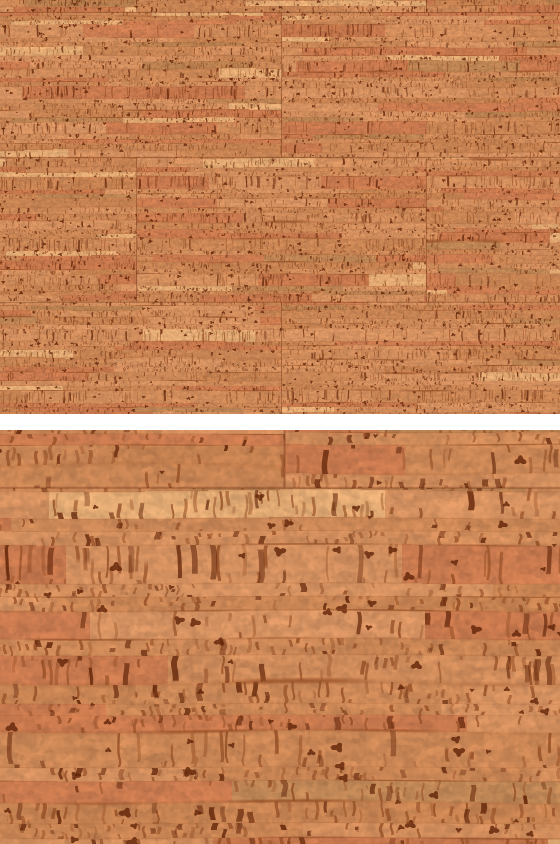
Top: the whole. Bottom: its middle third, enlarged.
Give the GLSL for this texture, as a Shadertoy shader.

```glsl
// Cork strip flooring: staggered planks built from thin uneven horizontal strips.
// Each strip has its own tint, cellular grain and scattered upright dark flecks;
// round pores, dark crevices and faint plank seams finish the surface.

const vec2 PLANK_SIZE = vec2(0.70, 0.35);
const vec2 PLANK_ORIGIN = vec2(0.33, 0.27);
const float STRIPS = 60.0;          // strips per canvas height
const float PIECE_LENGTH = 0.27;    // mean length of one strip piece
const float GRAIN_CONTRAST = 0.17;
const float FINE_FLECKS = 0.46;     // share of cells that hold a fleck
const float BOLD_FLECKS = 0.23;

const vec3 TAN = vec3(0.77, 0.505, 0.315);
const vec3 PEACH = vec3(0.84, 0.575, 0.385);
const vec3 RUSSET = vec3(0.78, 0.455, 0.295);
const vec3 OLIVE = vec3(0.70, 0.50, 0.31);
const vec3 CREAM = vec3(0.91, 0.70, 0.48);
const vec3 BROWN = vec3(0.57, 0.29, 0.13);
const vec3 BARK = vec3(0.38, 0.14, 0.03);

float hash(vec2 p) {
    vec3 q = fract(p.xyx * 0.1031);
    q += dot(q, q.yzx + 33.33);
    return fract((q.x + q.y) * q.z);
}

// Smooth cellular noise: random cell values blended by distance, about -0.5..0.5.
float cellGrain(vec2 p) {
    vec2 base = floor(p);
    float sum = 0.0, total = 0.0;
    for (int j = -1; j <= 1; j++)
    for (int i = -1; i <= 1; i++) {
        vec2 id = base + vec2(i, j);
        vec2 d = id + vec2(hash(id), hash(id + 41.0)) - p;
        float w = exp(-9.0 * dot(d, d));
        sum += w * (hash(id + 87.0) - 0.5);
        total += w;
    }
    return sum / total;
}

// Uneven crowding along a strip, from layered sines.
float clump(float x, float seed) {
    return 1.0 + 0.45 * sin(x * 19.0 + seed) + 0.4 * sin(x * 53.0 + seed * 2.3);
}

// Upright flecks in one strip; "across" runs 0..1 over the strip height.
float flecks(float x, float across, float strip, float cell, float halfWidth, float chance, float px) {
    float cover = 0.0;
    for (int i = -1; i <= 1; i++) {
        float id = floor(x / cell) + float(i);
        vec2 key = vec2(id, strip);
        float pick = hash(key);
        float cx = (id + 0.5 + 0.8 * (hash(key + 31.0) - 0.5)) * cell;
        float bend = 0.0007 * sin(across * 7.0 + pick * 90.0);
        float reach = mix(0.12, 0.5, hash(key + 83.0));
        float width = halfWidth * mix(0.6, 1.35, hash(key + 19.0));
        float dx = abs(x - cx - bend) - width;
        float dy = (abs(across - hash(key + 57.0)) - reach) / STRIPS;
        float here = step(pick, chance * clump(cx, strip));
        float strength = mix(0.4, 1.0, hash(key + 11.0));
        cover = max(cover, here * strength * smoothstep(px, -px, max(dx, dy)));
    }
    return cover;
}

// Sparse irregular round pits.
float pores(vec2 p, float px) {
    const float SCALE = 0.013;
    vec2 base = floor(p / SCALE);
    float cover = 0.0;
    for (int j = -1; j <= 1; j++)
    for (int i = -1; i <= 1; i++) {
        vec2 id = base + vec2(i, j);
        vec2 d = p - (id + vec2(hash(id + 5.0), hash(id + 67.0))) * SCALE;
        float radius = mix(0.0012, 0.0036, hash(id + 23.0));
        float edge = length(d * vec2(0.8, 1.1)) - radius * (1.0 + 0.3 * sin(3.0 * atan(d.y, d.x) + id.x));
        cover = max(cover, step(hash(id + 131.0), 0.10) * smoothstep(px, -px, edge));
    }
    return cover;
}

vec3 stripTint(vec2 piece) {
    float kind = hash(piece + 3.0);
    vec3 tint = mix(TAN, PEACH, hash(piece + 29.0));
    tint = mix(tint, RUSSET, 0.75 * step(kind, 0.17));
    tint = mix(tint, OLIVE, 0.65 * step(0.17, kind) * step(kind, 0.24));
    return mix(tint, CREAM, 0.8 * step(0.93, kind));
}

void mainImage(out vec4 fragColor, in vec2 fragCoord) {
    vec2 p = fragCoord / iResolution.y;
    float px = 0.6 / iResolution.y;

    // Plank layout: every other row shifts by half a plank.
    vec2 q = (p - PLANK_ORIGIN) / PLANK_SIZE;
    q.x -= 0.5 * mod(floor(q.y), 2.0);
    vec2 plank = floor(q);
    float seed = plank.x * 37.0 + plank.y * 71.0 + 200.0;

    // Strips of uneven height, cut into pieces along their length.
    float v = p.y * STRIPS + 0.28 * sin(p.y * 131.0 + seed) + 0.2 * sin(p.y * 83.0 + seed * 1.7);
    v += 0.05 * sin(p.x * 17.0 + seed);
    float strip = floor(v) + seed * 3.0;
    float across = fract(v);
    vec2 piece = vec2(floor(p.x / PIECE_LENGTH + 7.0 * hash(vec2(strip, 9.0))), strip);

    // Tint and grain.
    float grain = 0.6 * cellGrain(p * vec2(130.0, 210.0)) + 0.5 * cellGrain(p * vec2(320.0, 290.0) + 50.0);
    grain += 0.35 * cellGrain(p * vec2(24.0, 160.0) + 90.0);
    vec3 color = stripTint(piece) * (1.0 + GRAIN_CONTRAST * grain);

    // Flecks and pores.
    float density = mix(0.3, 1.65, hash(piece + 61.0));
    float fine = flecks(p.x, across, strip, 0.0062, 0.0012, FINE_FLECKS * density, px);
    float bold = flecks(p.x, across, strip + 500.0, 0.011, 0.0018, BOLD_FLECKS * density, px);
    color = mix(color, BROWN, 0.8 * fine);
    color = mix(color, BARK, 0.85 * bold);
    color = mix(color, BARK, 0.8 * pores(p, px));

    // Crevices between strips and plank seams.
    float toEdge = min(across, 1.0 - across) / STRIPS;
    float edgeId = floor(v + 0.5) + seed;
    float crevice = smoothstep(0.9, 1.7, clump(p.x * 0.7, edgeId * 4.1)) * step(hash(vec2(edgeId, 77.0)), 0.4);
    color = mix(color, BROWN, (0.14 + 0.55 * crevice) * smoothstep(0.001 + px, 0.0, toEdge));
    vec2 seam = (0.5 - abs(fract(q) - 0.5)) * PLANK_SIZE;
    color = mix(color, BARK, 0.35 * smoothstep(0.0012 + px, 0.0, min(seam.x, seam.y)));

    fragColor = vec4(color, 1.0);
}
```
